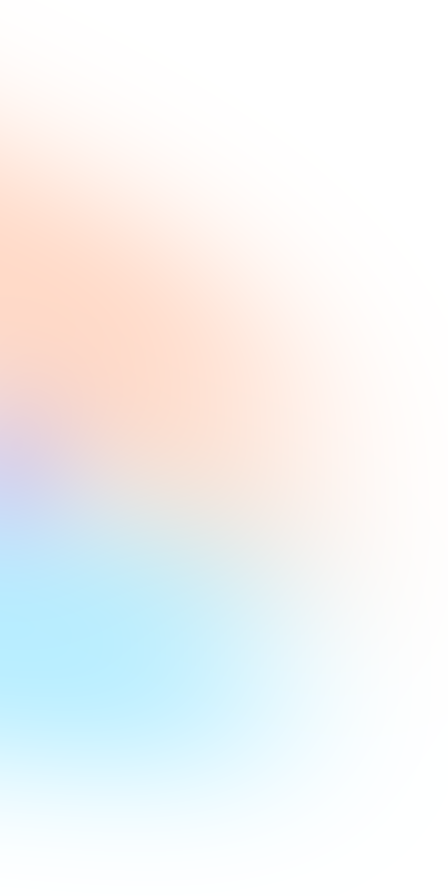
Write a Shadertoy shader that draws this background.

```glsl
// Soft peach, violet and sky-blue glows bleeding from the left edge into white.

// Lengths are in canvas heights; origin at the lower left.
const vec3 PAPER = vec3(1.0);

// Light each glow absorbs from the paper at its core
const vec3 PEACH_ABSORB  = vec3(0.000, 0.145, 0.216);
const vec3 SKY_ABSORB    = vec3(0.275, 0.067, 0.000);
const vec3 VIOLET_ABSORB = vec3(0.095, 0.110, 0.000);

const vec2 PEACH_CENTER  = vec2(0.0, 0.674);
const vec2 SKY_CENTER    = vec2(0.0, 0.290);
const vec2 VIOLET_CENTER = vec2(0.0, 0.477);

const vec2 PEACH_SIZE  = vec2(0.350, 0.192);
const vec2 SKY_SIZE    = vec2(0.316, 0.163);
const vec2 VIOLET_SIZE = vec2(0.105, 0.098);

// Vertical drift of each glow's ridge per unit of x
const float PEACH_SLOPE = -0.48;
const float SKY_SLOPE   = -0.08;

// Falloff exponents: higher gives a flatter core
const vec2 BROAD_FALLOFF = vec2(3.2, 2.5);
const vec2 ROUND_FALLOFF = vec2(2.0);

// Sheared super-Gaussian, 1 at its center and fading to 0
float glow(vec2 p, vec2 center, vec2 size, float slope, vec2 falloff) {
    vec2 offset = p - center;
    offset.y -= slope * offset.x;
    vec2 decay = pow(abs(offset) / size, falloff);
    return exp(-decay.x - decay.y);
}

void mainImage(out vec4 fragColor, in vec2 fragCoord) {
    vec2 p = fragCoord / iResolution.y;

    float peach  = glow(p, PEACH_CENTER, PEACH_SIZE, PEACH_SLOPE, BROAD_FALLOFF);
    float sky    = glow(p, SKY_CENTER, SKY_SIZE, SKY_SLOPE, BROAD_FALLOFF);
    float violet = glow(p, VIOLET_CENTER, VIOLET_SIZE, 0.0, ROUND_FALLOFF);

    // Layer the glows as translucent inks
    vec3 color = PAPER;
    color *= 1.0 - PEACH_ABSORB * peach;
    color *= 1.0 - SKY_ABSORB * sky;
    color *= 1.0 - VIOLET_ABSORB * violet;

    fragColor = vec4(color, 1.0);
}
```
